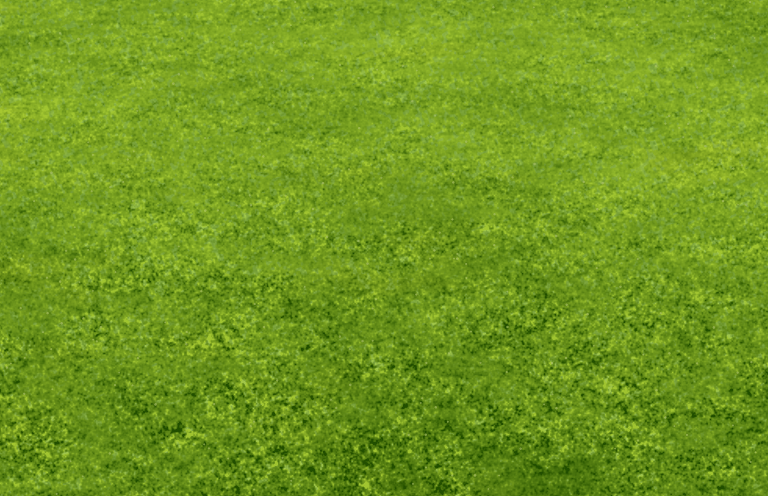
Give the GLSL for this texture, as a WebGL 1 fragment shader.

```glsl
precision highp float;
uniform vec2 u_resolution;

float hash(vec2 p) {
  vec3 q = fract(vec3(p.xyx) * 0.1031);
  q += dot(q, q.yzx + 33.33);
  return fract((q.x + q.y) * q.z);
}

// Value noise centred on zero
float noise(vec2 p) {
  vec2 cell = floor(p), f = fract(p);
  f = f * f * (3.0 - 2.0 * f);
  float low = mix(hash(cell), hash(cell + vec2(1.0, 0.0)), f.x);
  float high = mix(hash(cell + vec2(0.0, 1.0)), hash(cell + 1.0), f.x);
  return mix(low, high, f.y) - 0.5;
}

float fbm(vec2 p) {
  float sum = 0.0, amplitude = 0.6;
  for (int i = 0; i < 4; i++) {
    sum += amplitude * noise(p);
    p = mat2(1.9, 0.3, -0.3, 1.9) * p + 17.3;
    amplitude *= 0.55;
  }
  return sum;
}

// Small pale clover heads scattered on a jittered grid
float flowers(vec2 p) {
  vec2 cell = floor(p);
  vec2 centre = 0.3 + 0.4 * vec2(hash(cell + 5.1), hash(cell + 9.7));
  float radius = 0.18 + 0.1 * hash(cell + 3.3);
  float dotMask = 1.0 - smoothstep(radius - 0.12, radius + 0.12, length(fract(p) - centre));
  return dotMask * step(0.988, hash(cell + 41.0));
}

void main() {
  vec2 p = gl_FragCoord.xy / u_resolution.y;
  float far = p.y;

  // Rotated grids hide the lattice of the grain
  vec2 turned = mat2(0.92, -0.39, 0.39, 0.92) * p + 1.3;
  vec2 warped = p + 0.006 * vec2(noise(p * 45.0), noise(p * 45.0 + 31.0));
  float tufts = noise(warped * vec2(42.0, 66.0) + 13.0);
  float leaves = noise(warped * vec2(92.0, 122.0) + 140.0);
  float blades = noise(turned * 205.0 + 71.0);
  float tips = noise(p * 317.0 + 23.0);
  float distant = noise(p * vec2(115.0, 205.0) + 123.0);
  float streaks = noise(p * vec2(32.0, 110.0) + 67.0);

  // Grass grain: leafy near the viewer, fine and flat in the distance
  float nearGrain = 0.36 * tufts + 0.55 * leaves + 0.75 * blades + 0.4 * tips;
  float farGrain = 0.22 * streaks + 0.32 * distant + 0.36 * blades + 0.25 * tips;
  float grain = mix(nearGrain, farGrain, smoothstep(0.1, 1.0, far));

  // Uneven growth, flattened more and more by perspective
  float depth = -log(1.35 - far);
  float patches = fbm(vec2(p.x * 2.6, depth * 7.0) + 4.0);
  float clumps = fbm(vec2(p.x * 13.0, depth * 26.0) + 12.0);

  // Rough tufts and calm areas alternate, with rare deep contrasts
  float roughness = 0.95 + 0.9 * noise(vec2(p.x * 11.0, depth * 24.0) + 37.0);
  grain *= roughness * (0.8 + 1.3 * abs(grain));
  float gaps = smoothstep(0.24, 0.42, noise(warped * vec2(48.0, 78.0) + 57.0));
  gaps *= smoothstep(0.12, 0.36, noise(vec2(p.x * 12.0, depth * 28.0) + 19.0));
  gaps *= 1.0 - 0.75 * far;

  float tone = mix(0.44, 0.91, smoothstep(-0.15, 1.0, far));
  tone += grain + 0.44 * patches + 0.3 * clumps - 0.45 * gaps;
  tone = clamp(tone, -0.25, 1.3);
  vec3 shade = vec3(0.21, 0.38, 0.02), sunlit = vec3(0.53, 0.68, 0.15);
  vec3 color = mix(shade, sunlit, tone);

  // Dry yellow areas, pale leaf glints and clover heads
  float dry = smoothstep(0.08, 0.4, fbm(vec2(p.x * 3.5, depth * 9.0) + 83.0));
  color += vec3(0.03, 0.015, 0.0) * dry * (0.4 + far);
  float glint = smoothstep(0.1, 0.34, noise(turned * 140.0 + 191.0));
  color += vec3(0.0, 0.005, 0.1) * glint * smoothstep(0.45, 0.85, tone);
  color = mix(color, vec3(0.68, 0.76, 0.42), 0.6 * flowers(p * 110.0));

  gl_FragColor = vec4(clamp(color, 0.0, 1.0), 1.0);
}
```
